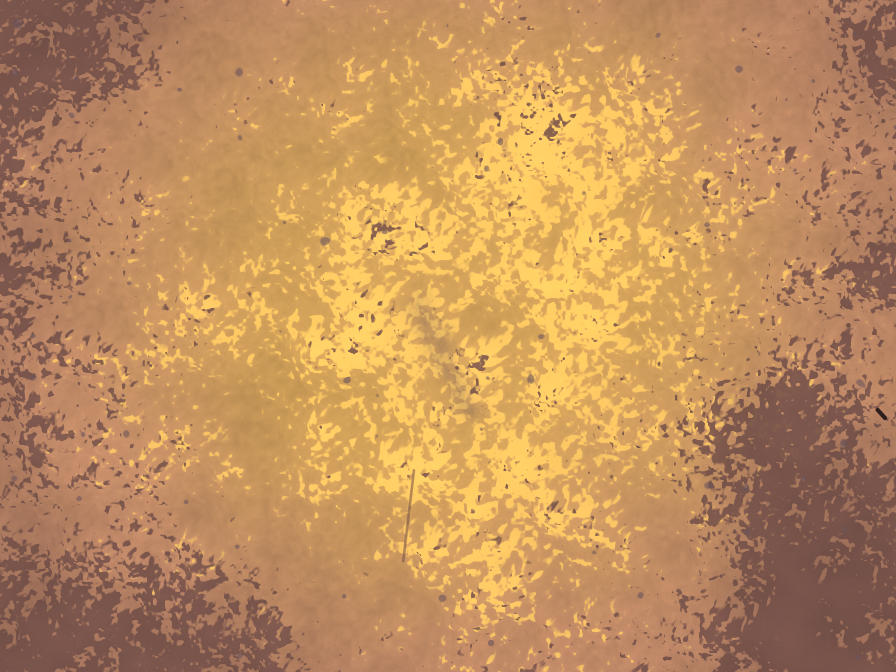
A Shadertoy shader for this texture:

```glsl
// Weathered golden plaster: a flecked warm glow framed by worn brown stains.

const vec3 GOLD = vec3(0.985, 0.785, 0.39);
const vec3 OCHRE = vec3(0.81, 0.62, 0.36);
const vec3 CLAY = vec3(0.74, 0.525, 0.40);
const vec3 UMBER = vec3(0.44, 0.305, 0.28);
const vec3 VIOLET = vec3(0.42, 0.33, 0.36);
const vec2 GLOW_CENTER = vec2(0.69, 0.55);
const float GRAIN_SCALE = 105.0;
const float FLECK_SOFTNESS = 0.09;
const float SPOT_CELLS = 13.0;

// Soft patches: centre x, centre y, radius, strength
const int GLOW_COUNT = 8;
const vec4 GLOWS[GLOW_COUNT] = vec4[](
    vec4(0.69, 0.52, 0.43, 0.47), vec4(0.89, 0.80, 0.13, 0.28),
    vec4(0.87, 0.57, 0.15, 0.16), vec4(0.54, 0.35, 0.16, 0.16),
    vec4(0.36, 0.51, 0.18, 0.14), vec4(0.77, 0.19, 0.17, 0.18),
    vec4(0.62, 0.92, 0.17, 0.12), vec4(0.67, 0.45, 0.11, -0.17));
const int STAIN_COUNT = 11;
const vec4 STAINS[STAIN_COUNT] = vec4[](
    vec4(0.05, 0.94, 0.16, 0.50), vec4(0.21, 0.98, 0.10, 0.26),
    vec4(0.04, 0.61, 0.14, 0.37), vec4(0.00, 0.38, 0.11, 0.27),
    vec4(0.00, 0.02, 0.21, 0.58), vec4(0.34, 0.03, 0.15, 0.43),
    vec4(1.25, 0.18, 0.19, 0.54), vec4(1.17, 0.36, 0.13, 0.31),
    vec4(1.32, 0.92, 0.13, 0.42), vec4(1.32, 0.62, 0.13, 0.36),
    vec4(1.20, 0.02, 0.17, 0.37));

float hash(vec2 p) {
    vec3 q = fract(p.xyx * 0.1031);
    q += dot(q, q.yzx + 33.33);
    return fract((q.x + q.y) * q.z);
}

float noise(vec2 p) {
    vec2 cell = floor(p), f = fract(p);
    f = f * f * (3.0 - 2.0 * f);
    return mix(mix(hash(cell), hash(cell + vec2(1, 0)), f.x),
               mix(hash(cell + vec2(0, 1)), hash(cell + 1.0), f.x), f.y);
}

float fbm(vec2 p) {
    float sum = 0.0, amp = 0.53;
    for (int i = 0; i < 4; i++) {
        sum += amp * noise(p);
        p = mat2(1.6, 1.2, -1.2, 1.6) * p + 17.3;
        amp *= 0.5;
    }
    return sum;
}

float patchValue(vec2 p, vec4 spot) {
    vec2 d = (p - spot.xy) / spot.z;
    return spot.w * exp(-dot(d, d));
}

float segmentDistance(vec2 p, vec2 a, vec2 b) {
    vec2 ab = b - a;
    return length(p - a - ab * clamp(dot(p - a, ab) / dot(ab, ab), 0.0, 1.0));
}

float flecks(float level) {
    return smoothstep(-FLECK_SOFTNESS, FLECK_SOFTNESS, level);
}

// Scattered small irregular blemishes, one candidate per cell
float blemishes(vec2 p) {
    vec2 cell = floor(p * SPOT_CELLS);
    vec2 offset = 0.25 + 0.5 * vec2(hash(cell + 3.7), hash(cell + 9.1));
    float radius = mix(0.03, 0.09, hash(cell + 21.3));
    float d = length(fract(p * SPOT_CELLS) - offset) + 0.12 * (noise(p * 90.0) - 0.5);
    return step(0.66, hash(cell + 41.9)) * (1.0 - smoothstep(radius * 0.4, radius, d));
}

void mainImage(out vec4 fragColor, in vec2 fragCoord) {
    vec2 p = fragCoord / iResolution.y;
    float pixel = 1.0 / iResolution.y;

    // Noise layers from broad clouds to fine grain
    float cloud = fbm(p * 5.0 + 4.0) - 0.5;
    float wear = fbm(p * 17.0 + 31.0) - 0.5;
    vec2 grainPos = p * GRAIN_SCALE + 3.0 * wear;
    float grain = 0.65 * noise(grainPos) + 0.35 * noise(grainPos * 2.1 + 11.0);
    float grit = 0.6 * noise(grainPos * 1.1 + 57.0) + 0.4 * noise(grainPos * 2.3 + 83.0);

    // Warm ground, cooling toward the rim
    vec2 q = p + 0.06 * vec2(cloud, wear);
    float rim = length((q - GLOW_CENTER) * vec2(0.95, 1.1));
    vec3 color = mix(OCHRE, CLAY, smoothstep(0.22, 0.68, rim + 0.2 * cloud));
    color *= 1.0 + 0.16 * cloud + 0.16 * wear + 0.10 * (grain - 0.5);

    // Golden flecks
    float glow = 0.0;
    for (int i = 0; i < GLOW_COUNT; i++) glow += patchValue(q, GLOWS[i]);
    float smudge = segmentDistance(q, vec2(0.49, 0.77), vec2(0.57, 0.83));
    glow -= 0.22 * exp(-pow(smudge / 0.018, 2.0));
    float gold = flecks(grain + glow + 0.5 * cloud + 0.55 * wear - 1.0);
    color = mix(color, GOLD * (1.0 + 0.10 * wear), gold * 0.88);
    color += vec3(0.07, 0.055, 0.01) * smoothstep(0.1, 0.7, glow);

    // Worn stains with gritty borders
    float stain = 0.12 * smoothstep(0.5, 0.8, rim);
    for (int i = 0; i < STAIN_COUNT; i++) stain += patchValue(q, STAINS[i]);
    float worn = flecks(grit + stain + 0.5 * cloud + 0.75 * wear - 0.93);
    color = mix(color, UMBER * (1.0 + 0.25 * wear), worn * 0.87);
    color = mix(color, UMBER, 0.35 * smoothstep(0.15, 0.7, stain));

    // Violet blemishes, a central bruise and thin scratches
    color = mix(color, VIOLET, 0.6 * blemishes(p));
    float bruise = segmentDistance(q, vec2(0.63, 0.54), vec2(0.70, 0.39));
    color = mix(color, VIOLET, 0.28 * exp(-pow(bruise / 0.02, 2.0)) * (0.4 + grit));
    float scratch = segmentDistance(p, vec2(0.616, 0.30), vec2(0.600, 0.165));
    color = mix(color, UMBER, 0.55 * (1.0 - smoothstep(0.0008, 0.0008 + 1.5 * pixel, scratch)));
    float nick = segmentDistance(p, vec2(1.306, 0.39), vec2(1.317, 0.378));
    color = mix(color, UMBER * 0.4, 1.0 - smoothstep(0.002, 0.002 + 1.5 * pixel, nick));

    fragColor = vec4(clamp(color, 0.0, 1.0), 1.0);
}
```
